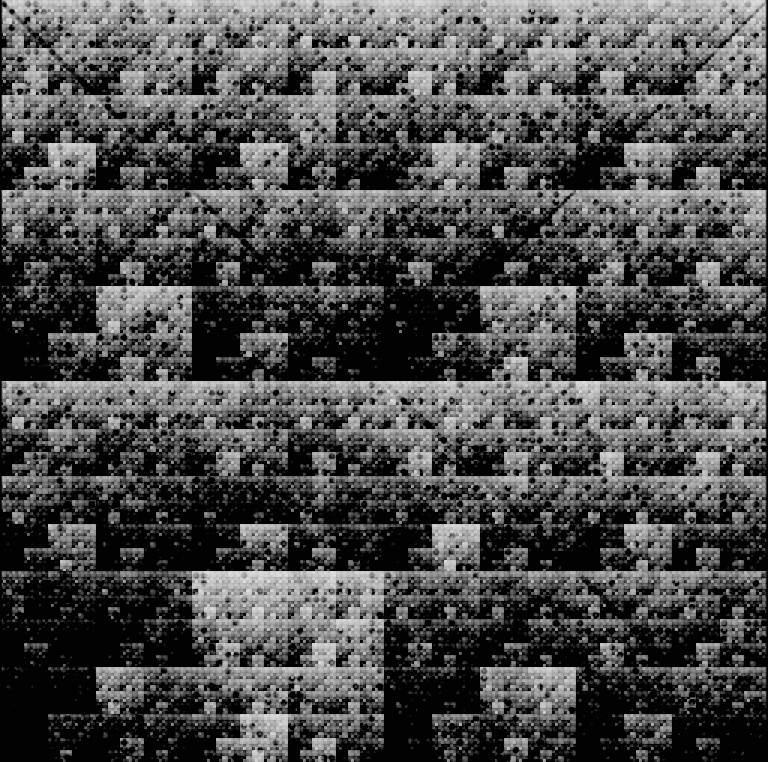
Give the GLSL for this pattern, as a WebGL 2 fragment shader.

```glsl
#version 300 es
precision highp float;

uniform vec2 u_resolution;
out vec4 fragColor;

float hash(vec2 p) {
    return fract(sin(dot(p, vec2(127.1, 311.7))) * 43758.5453);
}

// Dark line of soft width around a signed distance
float crease(float dist) {
    return 1.0 - smoothstep(0.001, 0.006, abs(dist));
}

void main() {
    vec2 uv = gl_FragCoord.xy / u_resolution;
    vec2 p = vec2(uv.x, 1.0 - uv.y);

    // Light of each cell in a 4 x 4 tile, one column vector per row from the top
    mat4 tile = mat4(
         0.15,  0.10,  0.15,  0.15,
         0.05, -0.05,  0.00,  0.05,
        -0.05, -0.05,  0.10,  0.05,
        -0.25,  0.25, -0.05, -0.10);

    // Overlapping octaves of the same tile, with clumps in the finer ones
    float light = 0.09;
    for (int k = 2; k <= 8; k++) {
        vec2 cell = floor(p * exp2(float(k)));
        ivec2 digit = ivec2(mod(cell, 4.0));
        light += tile[digit.y][digit.x] * (k > 6 ? 0.8 : 1.0);
        if (k > 3) light += (hash(cell + float(k) * 17.0) - 0.5) * 0.17;
    }

    // Scattered round pits
    vec2 pitGrid = p * 96.0;
    vec2 pitCell = floor(pitGrid);
    float pitDist = length(fract(pitGrid) - 0.5);
    float pit = 1.0 - smoothstep(0.25, 0.55, pitDist);
    light -= 0.4 * pit * step(0.87, hash(pitCell + 5.0));

    // Bead grid and fine checker weave
    float bead = length(fract(p * 128.0) - 0.5);
    light -= 0.15 * smoothstep(0.25, 0.65, bead);
    vec2 weave = floor(p * 256.0);
    light -= 0.07 * mod(weave.x + weave.y, 2.0);

    // Diagonal creases that fade within each quarter
    float along = fract(p.x * 4.0);
    light -= 0.35 * crease(p.x - p.y) * (1.0 - along) * (1.0 - 0.5 * p.y);
    light -= 0.35 * crease(p.x + p.y - 1.0) * along * (1.0 - smoothstep(0.3, 0.6, p.y));

    // Soft ceiling and thin dark side margins
    float tone = clamp(light, 0.0, 1.2);
    tone = 0.86 * (1.0 - exp(-tone * 1.75)) / (1.0 - exp(-2.1));
    float margin = smoothstep(0.001, 0.004, min(p.x, 1.0 - p.x));
    fragColor = vec4(vec3(0.008 + tone * margin), 1.0);
}
```
